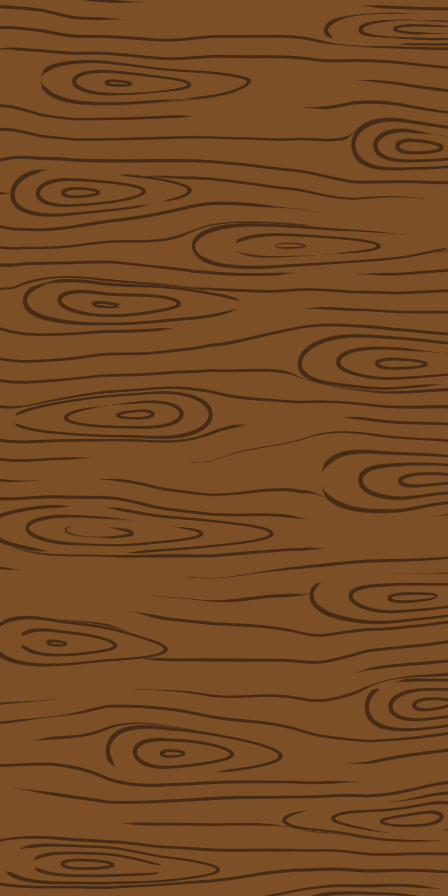
A Shadertoy shader for this texture:

```glsl
// Drawn wood planking: thin dark grain strokes on flat brown.
// Long strokes are contours of a height field that flows around egg-shaped knots;
// every knot is filled with a few concentric, partly open rings.

float hash(vec2 p) {
    return fract(sin(dot(p, vec2(127.1, 311.7))) * 43758.5453);
}

float noise(vec2 p) {
    vec2 i = floor(p), f = fract(p);
    f = f * f * (3.0 - 2.0 * f);
    return mix(mix(hash(i), hash(i + vec2(1, 0)), f.x),
               mix(hash(i + vec2(0, 1)), hash(i + vec2(1, 1)), f.x), f.y);
}

// Ink coverage of a stroke at distance d from its centre line
float pen(float d, float halfWidth) {
    float soft = 0.7 / iResolution.x;
    return 1.0 - smoothstep(halfWidth - soft, halfWidth + soft, d);
}

void mainImage(out vec4 fragColor, in vec2 fragCoord) {
    vec2 p = fragCoord / iResolution.x;

    // Hand-drawn wobble
    p.y += 0.034 * (noise(p * vec2(2.5, 5.0)) - 0.5)
         + 0.012 * (noise(p * vec2(8.0, 9.0) + 40.0) - 0.5);

    float flow = p.y;
    float openWood = 1.0;
    float ink = 0.0;

    // Knots, alternating between the left and right side
    for (int i = -1; i < 18; i++) {
        float id = float(i);
        float side = mod(id + 2.0, 2.0);
        vec2 centre = vec2(0.03 + 0.57 * side + 0.37 * hash(vec2(id, 1.3)),
                           0.125 * (id + 0.5) + 0.03 * (hash(vec2(id, 2.7)) - 0.5));
        vec2 size = vec2(mix(0.17, 0.30, hash(vec2(id, 4.1))),
                         mix(0.036, 0.056, hash(vec2(id, 5.9))));
        float facing = hash(vec2(id, 7.3)) < 0.7 ? 1.0 : -1.0;

        // Blunt on one end, drawn out on the other
        vec2 d = p - centre;
        vec2 scale = 1.0 / size;
        scale.x *= d.x * facing > 0.0 ? 0.72 : 1.3;
        vec2 q = d * scale;
        q.y *= 1.0 + 0.32 * clamp(q.x * facing, -1.0, 1.0);
        float r = max(length(q), 0.001);

        // Push the long grain aside, as a stream around a pebble
        flow -= d.y * min(1.0, 1.0 / (r * r));
        openWood *= smoothstep(1.0, 1.22, r);

        // Concentric rings with gaps, bolder where they turn
        float rings = mix(2.2, 2.8, hash(vec2(id, 8.8)));
        float k = clamp(round((1.0 - r) * rings), 0.0, 2.0);
        vec2 slope = q * scale / r;
        float steep = max(length(slope), 0.001);
        float ringDist = abs(r - 1.0 + k / rings) / steep;
        float gap = noise(vec2(p.x * 5.0 + id * 7.0, k * 9.0 + id * 17.0 + q.y * 1.2));
        float stroke = smoothstep(0.22, 0.36, gap);
        float halfWidth = 0.0031 + 0.0016 * abs(slope.x) / steep;
        float ring = pen(ringDist, halfWidth * stroke) * step(0.05, stroke);
        ink = max(ink * smoothstep(0.98, 1.08, r), ring);
    }

    // Long grain strokes of uneven spacing, broken along their length
    float field = 18.0 * flow + 0.6 * noise(vec2(p.x * 1.5, p.y * 11.0));
    float line = round(field);
    float fieldSlope = length(vec2(dFdx(field), dFdy(field))) * iResolution.x;
    float lineDist = abs(field - line) / max(fieldSlope, 6.0);
    float present = noise(vec2(p.x * 3.0 + 5.0 * hash(vec2(line, 3.0)), line * 13.0));
    float lineStroke = smoothstep(0.22, 0.36, present) * openWood;
    float lineWidth = 0.0027 + 0.001 * noise(vec2(p.x * 6.0, line * 5.0));
    ink = max(ink, pen(lineDist, lineWidth * lineStroke) * step(0.05, lineStroke));

    vec3 wood = vec3(0.49, 0.31, 0.15);
    vec3 grain = vec3(0.275, 0.17, 0.085);
    fragColor = vec4(mix(wood, grain, ink), 1.0);
}
```
